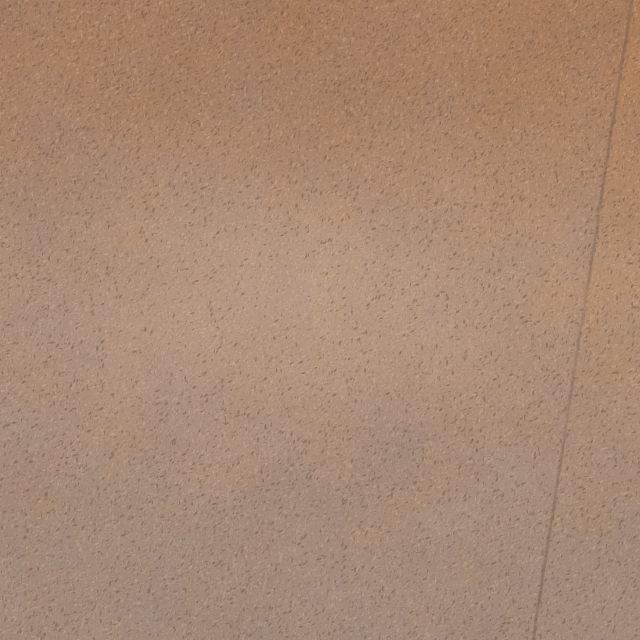
Reproduce this texture procedurally as a three.js fragment shader.

```glsl
// Speckled stone-like floor: a warm-to-mauve tone with a soft glow and a thin seam,
// covered by short slanted flecks. Flecks are cellular noise with one stretched grain
// per cell; broad mottling comes from layered sines.

varying vec2 vUv;

const vec3 MAUVE_LOW   = vec3(0.630, 0.538, 0.475);
const vec3 TAN_MIDDLE  = vec3(0.668, 0.553, 0.475);
const vec3 BROWN_TOP   = vec3(0.645, 0.490, 0.385);
const vec3 WARM_TINT   = vec3(0.030, 0.004, -0.028);
const vec3 GLOW_COLOR  = vec3(0.050, 0.052, 0.046);
const vec3 DARK_FLECK  = vec3(0.455, 0.350, 0.285);
const vec3 LIGHT_FLECK = vec3(0.800, 0.685, 0.575);

const vec2 GLOW_CENTER = vec2(0.45, 0.55);
const vec2 GLOW_RADIUS = vec2(0.26, 0.17);

const float SEAM_FOOT  = 0.833;   // seam position at the bottom edge
const float SEAM_LEAN  = 0.154;   // shift to the right over the height
const float SEAM_WIDTH = 0.0026;

const float FLECK_CELLS  = 125.0;
const float GRAIN_CELLS  = 185.0;
const float FLECK_SLANT  = 0.90;  // radians from the horizontal
const float FLECK_SPREAD = 1.50;
const vec2  FLECK_SIZE   = vec2(0.62, 0.27);  // half length and width, in cells
const float DARK_AMOUNT  = 0.58;
const float LIGHT_AMOUNT = 0.42;
const float GRAIN_AMOUNT = 0.055;

vec4 hash4(vec2 p) {
  vec4 q = fract(p.xyxy * vec4(0.1031, 0.1030, 0.0973, 0.1099));
  q += dot(q, q.wzxy + 33.33);
  return fract((q.xxyz + q.yzzw) * q.zywx);
}

// Layered sines, each octave turned and bent by the last; about -1 to 1.
float mottle(vec2 p) {
  float sum = 0.0;
  float weight = 0.5;
  for (int i = 0; i < 4; i++) {
    sum += weight * sin(p.x + 1.3 * sin(p.y * 0.8)) * cos(p.y + 1.1 * sin(p.x * 0.7));
    p = mat2(1.28, 1.53, -1.53, 1.28) * p + 4.7;
    weight *= 0.65;
  }
  return sum;
}

// Strongest fleck at uv; share is the part of the cells holding one.
float flecks(vec2 uv, float cells, float seed, float share) {
  vec2 p = uv * cells;
  vec2 cell = floor(p);
  float cover = 0.0;
  for (int y = -1; y <= 1; y++) {
    for (int x = -1; x <= 1; x++) {
      vec2 id = cell + vec2(float(x), float(y));
      vec4 rnd = hash4(id + seed);
      float angle = FLECK_SLANT + (rnd.z - 0.5) * FLECK_SPREAD;
      vec2 axis = vec2(cos(angle), sin(angle));
      vec2 d = p - id - rnd.xy;
      vec2 along = vec2(dot(d, axis), dot(d, vec2(-axis.y, axis.x)));
      float size = 0.65 + 0.5 * fract(rnd.z * 17.0 + rnd.x);
      float shape = 1.0 - smoothstep(0.25, 1.1, length(along / (FLECK_SIZE * size)));
      float strength = 0.35 + 0.65 * fract(rnd.w * 29.0);
      cover = max(cover, shape * strength * step(rnd.w, share));
    }
  }
  return cover;
}

float glow(vec2 uv) {
  vec2 d = (uv - GLOW_CENTER) / GLOW_RADIUS;
  return exp(-dot(d, d));
}

// Broad light and tint, without flecks.
vec3 groundTone(vec2 uv, float seamSide) {
  vec3 color = mix(MAUVE_LOW, TAN_MIDDLE, smoothstep(0.0, 0.5, uv.y));
  color = mix(color, BROWN_TOP, smoothstep(0.48, 1.0, uv.y));
  float rightWarmth = smoothstep(0.35, 1.0, uv.x) * smoothstep(0.0, 0.55, uv.y);
  color += WARM_TINT * (0.45 * rightWarmth + 0.55 * seamSide * smoothstep(0.2, 0.6, uv.y));
  color += GLOW_COLOR * glow(uv);
  color += 0.014 * mottle(uv * 13.0);
  color += WARM_TINT * 0.45 * mottle(uv * 21.0 + 8.0);
  return color;
}

void main() {
  vec2 uv = vUv;
  float seamOffset = uv.x - SEAM_FOOT - SEAM_LEAN * uv.y;
  float seamSide = smoothstep(-0.004, 0.012, seamOffset);
  vec3 color = groundTone(uv, seamSide);

  // Fine, faint grain in both directions of brightness
  color += GRAIN_AMOUNT * (flecks(uv, GRAIN_CELLS, 11.0, 0.6)
                         - flecks(uv, GRAIN_CELLS, 57.0, 0.6));

  // Flecks thin out in the glow and gather in patches
  float patches = mottle(uv * 17.0 + 3.0);
  float darkShare = 0.36 + 0.10 * patches + 0.08 * smoothstep(0.5, 0.9, uv.y) - 0.22 * glow(uv);
  float lightShare = 0.30 - 0.06 * patches;
  color = mix(color, LIGHT_FLECK, LIGHT_AMOUNT * flecks(uv, FLECK_CELLS, 131.0, lightShare));
  color = mix(color, DARK_FLECK, DARK_AMOUNT * flecks(uv, FLECK_CELLS, 211.0, darkShare));

  // Thin worn seam, faintest at mid height
  float wobble = 0.0012 * mottle(vec2(uv.y * 60.0, 2.0));
  float seam = 1.0 - smoothstep(0.2, 1.6, abs(seamOffset + wobble) / SEAM_WIDTH);
  float wear = 0.30 + 0.35 * abs(uv.y - 0.5) + 0.18 * mottle(vec2(uv.y * 35.0, 5.0));
  color = mix(color, DARK_FLECK, seam * clamp(wear, 0.0, 1.0));

  gl_FragColor = vec4(color, 1.0);
}
```
